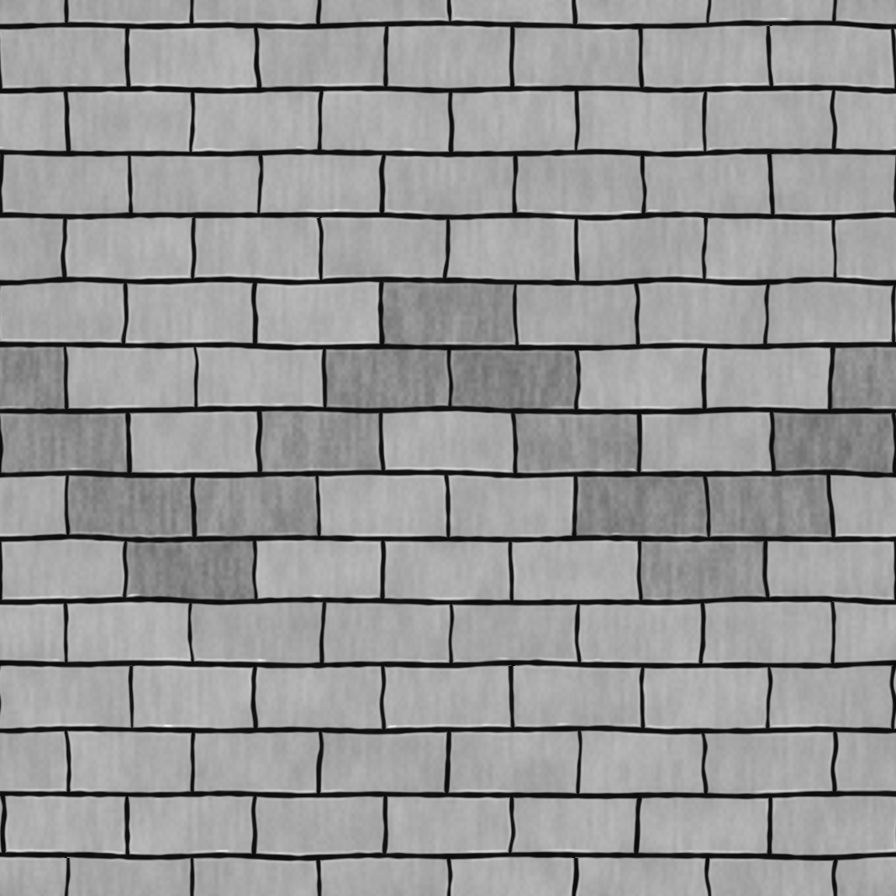
This texture is drawn by a Shadertoy shader. Its source:

```glsl
const vec2 BRICKS = vec2(7.0, 14.0);
const vec3 MORTAR = vec3(0.04);
const vec3 PALE = vec3(0.67);
const vec3 DARK = vec3(0.51);

float hash(vec2 p) {
    vec3 q = fract(p.xyx * vec3(0.1031, 0.1030, 0.0973));
    q += dot(q, q.yzx + 33.33);
    return fract((q.x + q.y) * q.z);
}

// Value noise over the unit square that wraps after a whole number of cells
float noise(vec2 uv, vec2 cells) {
    vec2 p = uv * cells, i = floor(p), f = p - i;
    f = f * f * (3.0 - 2.0 * f);
    vec2 a = mod(i, cells), b = mod(i + 1.0, cells);
    return mix(mix(hash(a), hash(vec2(b.x, a.y)), f.x),
               mix(hash(vec2(a.x, b.y)), hash(b), f.x), f.y);
}

// Diagonal weave of dark bricks, thinning out above and below its middle row
float darkBrick(vec2 id) {
    float offset = id.y - 7.0;
    float odd = mod(id.x, 2.0);
    if (abs(offset) < 0.5) return 1.0 - odd;
    if (abs(offset) > 2.5) return 0.0;
    float secondPair = step(2.0, mod(id.x, 4.0));
    float side = offset > 0.0 ? secondPair : 1.0 - secondPair;
    return side * (abs(offset) > 1.5 ? odd : 1.0);
}

void mainImage(out vec4 fragColor, in vec2 fragCoord) {
    vec2 uv = fragCoord / iResolution.xy;
    float soft = max(0.0014, 0.7 / iResolution.y);

    // Bed joints: nearest line, slightly uneven and wavy
    float y = uv.y * BRICKS.y + 0.4;
    float bed = floor(y + 0.5);
    float bedId = mod(bed, BRICKS.y);
    float wave = noise(vec2(uv.x, bedId / BRICKS.y), vec2(12.0, 14.0)) - 0.5;
    float fromBed = y - bed - 0.05 * (hash(vec2(bedId, 91.0)) - 0.5) - 0.06 * wave;
    float row = mod(fromBed < 0.0 ? bed - 1.0 : bed, BRICKS.y);

    // Head joints: alternate rows are shifted by half a brick
    float x = uv.x * BRICKS.x - 0.5 * (1.0 - mod(row, 2.0));
    float head = floor(x + 0.5);
    vec2 headId = vec2(mod(head, BRICKS.x), row);
    float lean = (hash(headId + 40.0) - 0.5) * 0.04 * (fract(y) - 0.5);
    float bend = 0.025 * (noise(uv, vec2(14.0, 42.0)) - 0.5);
    float fromHead = x - head - 0.055 * (hash(headId + 17.0) - 0.4) - lean - bend;
    vec2 id = vec2(mod(fromHead < 0.0 ? head - 1.0 : head, BRICKS.x), row);

    // Distances to the joints in canvas units, with ragged edges
    float rag = 0.0012 * (noise(uv, vec2(90.0)) - 0.5);
    float bedEdge = abs(fromBed) / BRICKS.y - 0.0028 + rag;
    float headEdge = abs(fromHead) / BRICKS.x - 0.0021 + rag
                   - 0.0007 * (hash(headId + 63.0) - 0.5);
    float edge = min(bedEdge, headEdge);

    // Brick tone
    float dark = darkBrick(id) * mix(0.6, 1.0, hash(id + 5.0));
    vec3 color = mix(PALE, DARK, dark);
    color += 0.035 * (hash(id + 29.0) - 0.5);

    // Broad mottling, upright brush streaks and fine grain
    float mottle = noise(uv, vec2(18.0, 30.0)) - 0.5;
    float streak = noise(uv, vec2(170.0, 36.0)) - 0.5;
    float grain = noise(uv, vec2(256.0, 200.0)) - 0.5;
    color += 0.04 * mottle + mix(0.05, 0.10, dark) * streak
           + mix(0.03, 0.07, dark) * grain;

    // Worn pale rim, strongest along the lower edge, with a few bright chips
    float rim = exp(-pow((edge - 0.0022) / 0.0013, 2.0));
    float lower = step(0.0, fromBed) * step(bedEdge, headEdge);
    float worn = smoothstep(0.35, 0.8, noise(uv, vec2(22.0, 28.0)));
    float chip = smoothstep(0.8, 0.95, noise(uv, vec2(48.0, 56.0)));
    color += rim * (0.03 + worn * mix(0.03, 0.10, lower) + 0.18 * chip * lower);
    color -= 0.05 * exp(-max(edge, 0.0) / 0.003) * (1.0 - worn);

    // Mortar
    color = mix(MORTAR + 0.03 * noise(uv, vec2(128.0)), color,
                smoothstep(-soft, soft, edge));
    fragColor = vec4(clamp(color, 0.0, 1.0), 1.0);
}
```
